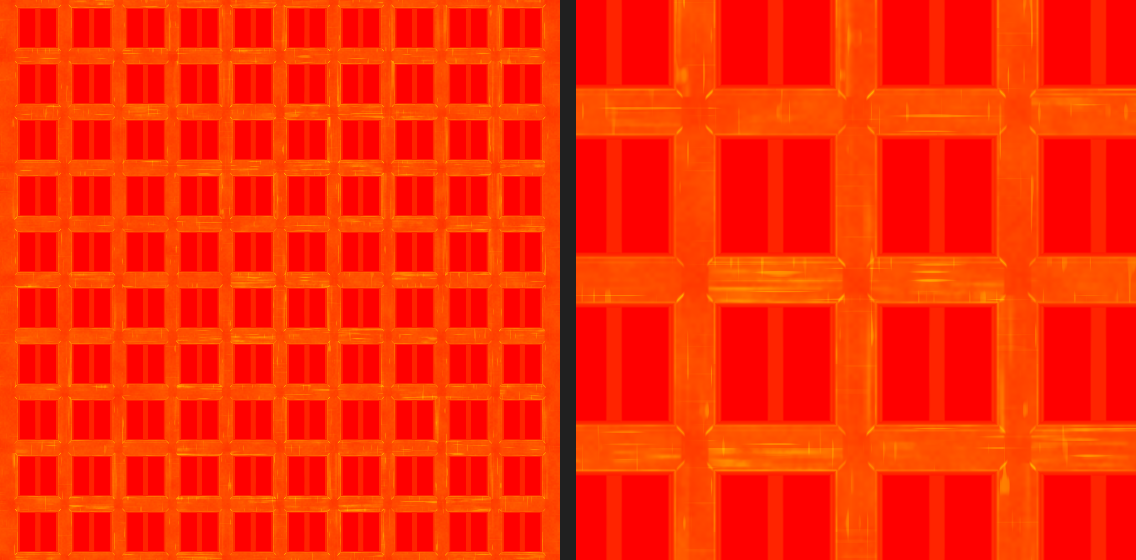
Left: the whole. Right: its middle third, enlarged.
A three.js fragment shader for this texture map:

```glsl
#define GRID vec2(10.0, 10.0)
#define PITCH vec2(0.0961, 0.1)
#define FIRST vec2(0.0677, 0.05)
#define FRAME_HALF vec2(0.0358, 0.0362)
#define GLASS_HALF vec2(0.0325, 0.0340)
#define MULLION_HALF 0.0043
#define EDGE 0.0009
#define WALL_GREEN 0.272
#define MULLION_GREEN 0.14
#define WEAR 0.30

varying vec2 vUv;

float hash(vec2 p) {
  vec3 v = fract(vec3(p.xyx) * 0.1031);
  v += dot(v, v.yzx + 33.33);
  return fract((v.x + v.y) * v.z);
}

float noise(vec2 p) {
  vec2 i = floor(p), f = fract(p);
  f = f * f * (3.0 - 2.0 * f);
  return mix(mix(hash(i), hash(i + vec2(1.0, 0.0)), f.x),
             mix(hash(i + vec2(0.0, 1.0)), hash(i + 1.0), f.x), f.y);
}

float fbm(vec2 p) {
  float sum = 0.0, amp = 0.5;
  for (int i = 0; i < 4; i++) {
    sum += amp * noise(p);
    p = p * 2.1 + 17.3;
    amp *= 0.5;
  }
  return sum;
}

float boxDistance(vec2 p, vec2 halfSize) {
  vec2 d = abs(p) - halfSize;
  return length(max(d, 0.0)) + min(max(d.x, d.y), 0.0);
}

float fill(float d) { return 1.0 - smoothstep(-EDGE, EDGE, d); }
float stroke(float d, float halfWidth) { return fill(abs(d) - halfWidth); }

void main() {
  // Window cell, with plain margins beyond the outer columns
  vec2 cell = clamp(floor((vUv - FIRST) / PITCH + 0.5), vec2(0.0), GRID - 1.0);
  vec2 p = vUv - FIRST - cell * PITCH;
  vec2 a = abs(p);
  vec2 side = step(0.0, p);
  float frame = boxDistance(p, FRAME_HALF);
  float glass = boxDistance(p, GLASS_HALF);

  // Mottled wall, darker where the bands cross
  float green = WALL_GREEN + 0.13 * (fbm(vUv * 38.0) - 0.46);
  green += 0.035 * (noise(vUv * 330.0) - 0.5);
  green -= 0.025 * smoothstep(0.036, 0.046, min(a.x, a.y));

  // Streaked bands above, below and beside each window
  float sillWear = pow(hash(cell + side.y * 31.0 + 5.0), 3.0);
  float jambWear = pow(hash(cell + side.x * 47.0 + 90.0), 4.0);
  float sill = fill(a.x - 0.040) * smoothstep(0.036, 0.038, a.y);
  float jamb = fill(a.y - 0.041) * smoothstep(0.036, 0.038, a.x)
             * (1.0 - smoothstep(0.042, 0.048, a.x));
  float across = noise(vUv * vec2(28.0, 390.0));
  float along = noise(vUv * vec2(390.0, 28.0) + 60.0);
  float patches = smoothstep(0.3, 0.65, fbm(vUv * 55.0 + 9.0));
  green += sill * (0.025 + WEAR * (0.12 + sillWear) * across * across * patches);
  green += jamb * WEAR * (0.06 + jambWear) * along * along;

  // Fine stray scratches, mostly on the bands
  float rowScratch = smoothstep(0.84, 0.97, noise(vUv * vec2(22.0, 430.0) + 140.0));
  float columnScratch = smoothstep(0.84, 0.97, noise(vUv * vec2(430.0, 45.0) + 210.0));
  green += 0.16 * rowScratch * (0.25 + sill);
  green += 0.16 * columnScratch * (0.2 + max(jamb, 0.6 * sill));

  // Bright lip below and beside the frame
  float lipWear = 0.35 + 0.65 * noise(vUv * 90.0 + 30.0);
  float lowerLip = stroke(p.y + 0.0395, 0.0006) * fill(a.x - 0.038);
  green += lowerLip * (0.05 + 0.32 * sillWear) * lipWear;

  // Mitred corner ticks
  float reach = 0.0405 + 0.0015 * hash(cell + side * 13.0);
  float tick = stroke((a.x - a.y) * 0.7071, 0.0006)
             * fill(a.x - reach) * (1.0 - fill(a.x - 0.0373));
  float tickWear = 0.4 + 0.6 * hash(cell * 2.0 + side + 70.0);
  green = mix(green, 0.72, tick * tickWear);

  // Frame with a worn outer line and a dark inner groove
  green = mix(green, 0.20, fill(frame));
  green = mix(green, 0.10, 0.7 * stroke(frame + 0.0014, 0.0004));
  float rim = stroke(frame - 0.0005, 0.0004);
  green += rim * lipWear * (0.16 + 0.2 * max(sillWear, jambWear));

  // Two panes divided by a mullion
  green = mix(green, 0.0, fill(glass));
  float mullion = fill(a.x - MULLION_HALF) * fill(glass);
  green = mix(green, MULLION_GREEN, mullion);
  float mullionEdge = stroke(a.x - MULLION_HALF, 0.0002) * fill(glass);
  green += 0.10 * mullionEdge * (0.4 + 0.6 * noise(vUv * 70.0));

  gl_FragColor = vec4(1.0, clamp(green, 0.0, 0.85), 0.0, 1.0);
}
```
